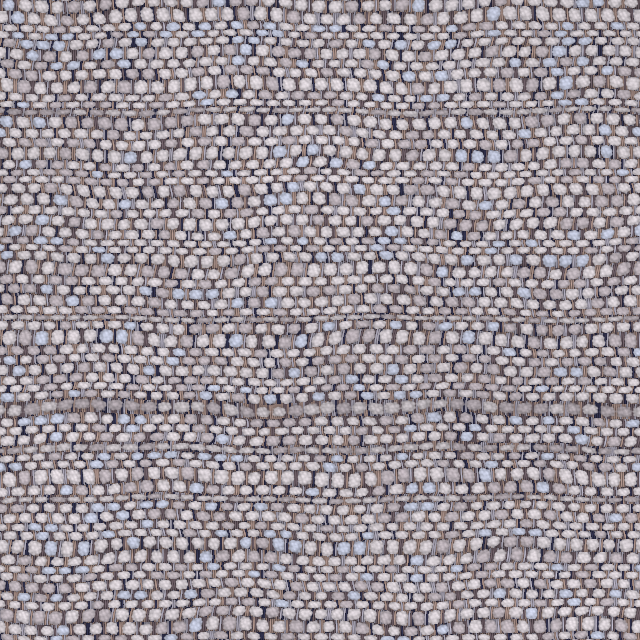
This texture is drawn by a WebGL 1 fragment shader. Its source:

```glsl
precision highp float;
// Chunky basket-woven upholstery: pale staggered weft tufts over fine mixed warp strands.
uniform vec2 u_resolution;

const vec2 REPEATS = vec2(39.0, 65.0);  // tufts across, rows down

const vec3 PALE = vec3(0.84, 0.81, 0.83);
const vec3 STONE = vec3(0.74, 0.70, 0.725);
const vec3 ICE = vec3(0.77, 0.79, 0.87);
const vec3 TAN = vec3(0.66, 0.56, 0.53);
const vec3 SILVER = vec3(0.67, 0.65, 0.71);
const vec3 UMBER = vec3(0.43, 0.37, 0.40);
const vec3 NAVY = vec3(0.20, 0.20, 0.31);

float hash(vec2 p) {
  vec3 q = fract(p.xyx * 0.1031);
  q += dot(q, q.yzx + 33.33);
  return fract((q.x + q.y) * q.z);
}

// Distance to the nearest scattered point, for yarn fuzz
float cellular(vec2 p) {
  vec2 cell = floor(p);
  float nearest = 2.0;
  for (int j = -1; j <= 1; j++) {
    for (int i = -1; i <= 1; i++) {
      vec2 c = cell + vec2(float(i), float(j));
      vec2 point = c + vec2(hash(c), hash(c + 71.7));
      nearest = min(nearest, length(p - point));
    }
  }
  return nearest;
}

// Uneven hand of the cloth: wavering rows of unequal height
vec2 relax(vec2 g) {
  float rowDrift = 0.16 * sin(g.y * 1.73) + 0.2 * sin(g.y * 0.91 + 1.0);
  float sag = 0.22 * sin(g.x * 0.31 + g.y * 0.11) + 0.1 * sin(g.x * 0.83 - g.y * 0.23);
  float sway = 0.10 * sin(g.y * 0.37 + g.x * 0.2) + 0.05 * sin(g.y * 1.1);
  return g + vec2(sway, rowDrift + sag);
}

vec3 warpColor(float pick) {
  vec3 c = mix(NAVY, UMBER, step(0.19, pick));
  c = mix(c, TAN, step(0.46, pick));
  return mix(c, SILVER, step(0.70, pick));
}

vec3 weftColor(float pick) {
  vec3 c = mix(ICE, PALE, step(0.19, pick));
  return mix(c, STONE, step(0.70, pick));
}

// Four thin vertical strands in each half repeat
vec3 warpYarn(vec2 g, float row, float fuzz) {
  float across = g.x * 8.0 + 0.25 * sin(g.y * 2.6 + row);
  float strand = floor(across);
  float pick = mix(hash(vec2(strand, row)), hash(vec2(strand, 907.0)), 0.2);
  float roundness = sin(fract(across) * 3.14159);
  float along = sin(fract(g.y) * 3.14159);
  float shade = (0.66 + 0.42 * roundness) * (0.82 + 0.22 * along);
  return warpColor(pick) * shade * (1.07 - 0.15 * fuzz);
}

// Signed distance, in row heights, to a rounded tuft
float tuftDistance(vec2 p, vec2 halfSize) {
  vec2 q = abs(p) / halfSize;
  q = q * q * sqrt(q);
  return (pow(q.x + q.y + 0.0001, 0.4) - 1.0) * halfSize.y;
}

void main() {
  vec2 uv = gl_FragCoord.xy / u_resolution;
  vec2 g = relax(uv * REPEATS);
  float pixel = REPEATS.y / u_resolution.y;
  float fuzz = cellular(uv * vec2(150.0, 190.0));

  // Alternate rows shift by half a repeat
  float row = floor(g.y);
  float x = g.x + 0.5 * mod(row, 2.0);
  vec2 id = vec2(floor(x), row);
  float rowSeed = hash(vec2(row, 311.0));
  float seed = hash(id + 17.0);

  // Tuft outline with individual size, offset and tilt
  vec2 p = vec2(fract(x), fract(g.y)) - 0.5;
  p -= vec2(0.06, 0.08) * (vec2(seed, hash(id + 43.0)) - 0.5);
  p.y += p.x * 0.35 * (hash(id + 89.0) - 0.5);
  float thin = step(0.87, rowSeed);
  vec2 halfSize = vec2(0.35 + 0.07 * seed, 0.43 + 0.07 * hash(id + 5.0));
  halfSize *= mix(vec2(1.0), vec2(1.15, 0.72), thin);
  float d = tuftDistance(p, halfSize) + 0.10 * (fuzz - 0.45);
  float soft = max(0.05, 0.6 * pixel);
  float tuft = 1.0 - smoothstep(-soft, soft, d);

  // Tuft shading: plump centre, twisted fibres, lit upper side
  float pick = mix(hash(id + 131.0), rowSeed, 0.22);
  float plump = smoothstep(0.0, 0.32, -d);
  float twist = sin(p.x * 26.0 + p.y * 11.0 + seed * 6.28);
  float light = 0.84 + 0.17 * plump + 0.025 * twist + 0.06 * p.y - 0.16 * (fuzz - 0.45);
  vec3 weft = weftColor(pick) * light * mix(1.0, 0.91, thin);

  // Contact shadow around each tuft
  float shadow = 0.80 + 0.20 * smoothstep(0.0, 0.18, d);
  vec3 color = mix(warpYarn(g, row, fuzz) * shadow, weft, tuft);

  // Broad tonal drift and faint row streaks
  float drift = sin(uv.x * 5.0 + uv.y * 3.0) * sin(uv.y * 7.0 - uv.x * 2.0);
  color *= 1.0 + 0.02 * drift + 0.05 * (rowSeed - 0.5);
  gl_FragColor = vec4(color, 1.0);
}
```
